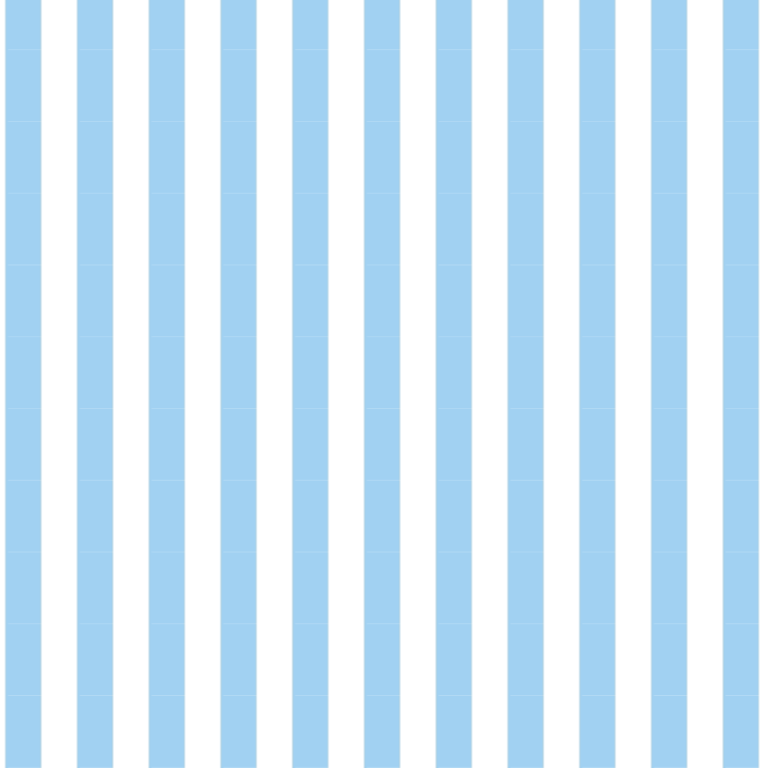
Reproduce this pattern procedurally as a three.js fragment shader.

```glsl
// Vertical pale blue stripes on white, crossed by faint tile seams.
varying vec2 vUv;

const vec3 WHITE = vec3(1.0);
const vec3 BLUE = vec3(0.63, 0.82, 0.95);
const vec3 EDGE_SHADE = vec3(0.0, 0.018, 0.045); // subtracted along stripe edges

const float PERIOD = 0.09344;        // tile size, across and up
const float FIRST_CENTRE = 0.0303;   // middle of the leftmost stripe
const float HALF_WIDTH = 0.02335;    // half of a stripe
const float EDGE_SOFT = 0.0021;      // half of the blurred edge
const float SHADE_INSET = 0.0006;    // shaded line lies just inside the edge
const float SHADE_WIDTH = 0.0022;

const float FIRST_SEAM = 0.0009;
const float SEAM_WIDTH = 0.0014;     // fade distance to each side of a seam
const float SEAM_INSET = 0.0035;     // gap between the left edge and the seam
const float SEAM_MIN = 0.07;         // seam lightening, weakest and strongest
const float SEAM_MAX = 0.20;

float hash(vec2 p) {
  vec3 q = fract(vec3(p.xyx) * 0.1031);
  q += dot(q, q.yzx + 33.33);
  return fract((q.x + q.y) * q.z);
}

// Signed offset from the nearest repeat in x, index of that repeat in y.
vec2 nearestRepeat(float position, float start) {
  float t = (position - start) / PERIOD;
  float index = floor(t + 0.5);
  return vec2((t - index) * PERIOD, index);
}

// Soft line centred on zero distance.
float softLine(float distance, float width) {
  return 1.0 - smoothstep(0.0, width, abs(distance));
}

void main() {
  vec2 stripe = nearestRepeat(vUv.x, FIRST_CENTRE);
  vec2 seam = nearestRepeat(vUv.y, FIRST_SEAM);
  float edge = abs(stripe.x) - HALF_WIDTH;

  // Seams: each row has its own strength, with a little change per stripe.
  float rowStrength = hash(vec2(seam.y, 7.0));
  float tileStrength = hash(vec2(stripe.y, seam.y) + 19.0);
  float strength = mix(SEAM_MIN, SEAM_MAX, mix(rowStrength, tileStrength, 0.3));
  float inside = smoothstep(0.0, SEAM_INSET, stripe.x + HALF_WIDTH - SEAM_INSET * 0.5);
  float seamLight = softLine(seam.x, SEAM_WIDTH) * inside * strength;
  vec3 fill = mix(BLUE, WHITE, seamLight);

  // Stripe body with blurred sides.
  float coverage = 1.0 - smoothstep(-EDGE_SOFT, EDGE_SOFT, edge);
  vec3 color = mix(WHITE, fill, coverage);

  // Slightly greyer line along each side, uneven from edge to edge.
  float side = hash(vec2(stripe.y, step(0.0, stripe.x)) + 41.0);
  float shade = softLine(edge + SHADE_INSET, SHADE_WIDTH) * mix(0.7, 1.2, side);
  color -= EDGE_SHADE * shade;

  gl_FragColor = vec4(color, 1.0);
}
```
